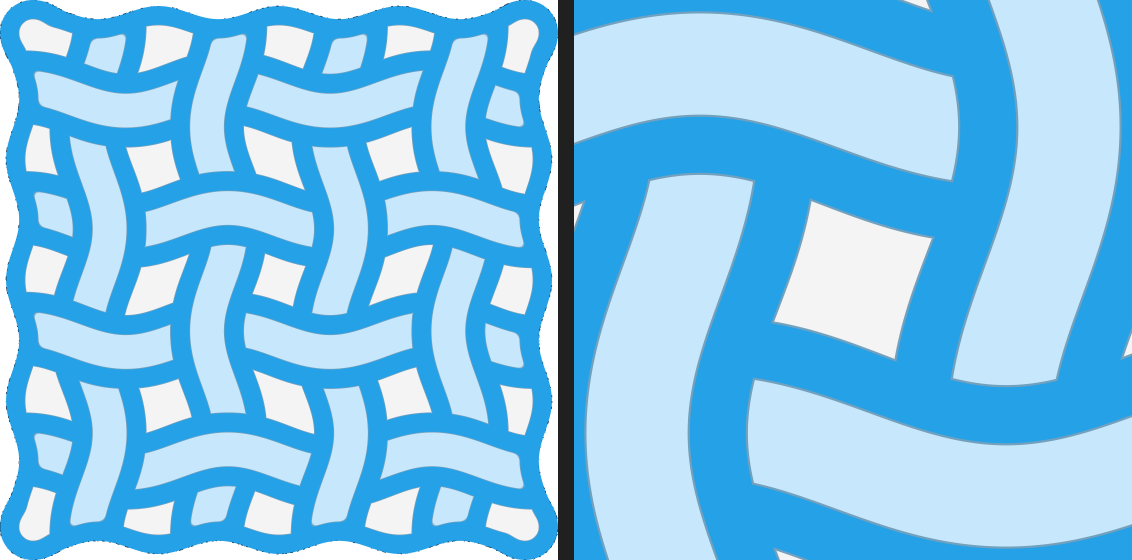
Left, the full canvas; right, a detail of the centre.
A Shadertoy shader for this pattern:

```glsl
const float TAU = 6.2831853;
const vec3 BLUE = vec3(0.145, 0.63, 0.91);
const vec3 PALE = vec3(0.78, 0.91, 0.99);
const vec3 GAP = vec3(0.957);
const vec3 SEAM = vec3(0.45, 0.63, 0.74);
const vec3 PAPER = vec3(1.0);
const vec3 FRAY = vec3(0.03, 0.16, 0.26);

// Lengths as fractions of the canvas height
const float PITCH = 0.2155;
const float CORE = 0.0314;
const float OUTLINE = 0.0333;

vec2 hashGradient(vec2 cell) {
    float angle = TAU * fract(sin(dot(cell, vec2(127.1, 311.7))) * 43758.5);
    return vec2(cos(angle), sin(angle));
}

float cornerDot(vec2 cell, vec2 f, vec2 corner) {
    return dot(hashGradient(cell + corner), f - corner);
}

float gradientNoise(vec2 p) {
    vec2 cell = floor(p), f = fract(p);
    vec2 w = f * f * (3.0 - 2.0 * f);
    float low = mix(cornerDot(cell, f, vec2(0, 0)), cornerDot(cell, f, vec2(1, 0)), w.x);
    float high = mix(cornerDot(cell, f, vec2(0, 1)), cornerDot(cell, f, vec2(1, 1)), w.x);
    return mix(low, high, w.y);
}

float smoothMin(float a, float b, float k) {
    float h = max(k - abs(a - b), 0.0) / k;
    return min(a, b) - 0.25 * h * h * k;
}

float smoothMax(float a, float b, float k) {
    return -smoothMin(-a, -b, k);
}

float coverage(float d, float pixel) {
    return clamp(0.5 - d / pixel, 0.0, 1.0);
}

// Wavy strand centre line: x = distance to the nearest one, y = its index 0..3
vec2 strand(float along, float across, float amplitude) {
    float k = TAU / 0.3646;
    float offset = across - amplitude * sin(k * along);
    float index = clamp(floor(offset / PITCH + 2.0), 0.0, 3.0);
    float slope = amplitude * k * cos(k * along);
    float d = abs(offset - (index - 1.5) * PITCH);
    return vec2(d / sqrt(1.0 + slope * slope), index);
}

// Scalloped rounded box with a round lobe at each corner
float frameDistance(vec2 p, vec2 halfSize) {
    float lobeRadius = 0.0586;
    vec2 scallop = 0.0117 * cos(TAU * p.yx / PITCH);
    vec2 q = abs(p) - (halfSize - 0.0225 + scallop - lobeRadius);
    float box = length(max(q, 0.0)) + min(max(q.x, q.y), 0.0) - lobeRadius;
    float lobe = length(abs(p) - halfSize + lobeRadius) - lobeRadius;
    return smoothMin(box, lobe, 0.015);
}

// Flat area with a hairline seam around it
vec3 fillArea(vec3 base, vec3 tint, float d, float pixel) {
    base = mix(base, SEAM, coverage(d, pixel));
    return mix(base, tint, coverage(d + 0.0013, pixel));
}

void mainImage(out vec4 fragColor, in vec2 fragCoord) {
    float pixel = 1.0 / iResolution.y;
    vec2 p = (fragCoord - 0.5 * iResolution.xy) * pixel;
    vec2 halfSize = 0.5 * iResolution.xy * pixel;

    float frame = frameDistance(p, halfSize);
    float inside = frame + OUTLINE;
    vec2 row = strand(p.x, p.y, -0.0208);
    vec2 column = strand(p.y, p.x, 0.0208);

    // Alternate which strand lies on top
    bool rowOnTop = mod(row.y + column.y, 2.0) > 0.5;
    float over = rowOnTop ? row.x : column.x;
    float under = rowOnTop ? column.x : row.x;

    float reach = CORE + OUTLINE;
    float gap = max(inside, reach - min(row.x, column.x));
    float overFill = smoothMax(over - CORE, inside, 0.014);
    float underFill = max(smoothMax(under - CORE, inside, 0.014), reach - over);

    vec3 color = fillArea(BLUE, GAP, gap, pixel);
    color = fillArea(color, PALE, underFill, pixel);
    color = fillArea(color, PALE, overFill, pixel);

    // Frayed dark specks on the outer rim
    float fray = smoothstep(0.05, 0.25, gradientNoise(p * 190.0));
    color = mix(PAPER, color, coverage(frame, pixel));
    color = mix(color, FRAY, 0.8 * fray * coverage(abs(frame) - 0.0008, pixel));
    fragColor = vec4(color, 1.0);
}
```
